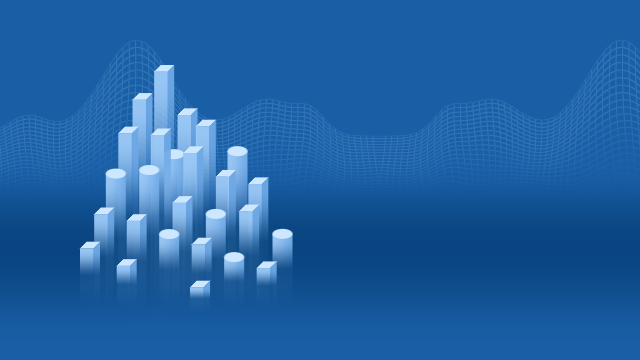
Reproduce this background procedurally as a Shadertoy shader.

```glsl
const float UNITS = 432.0;               // layout units per canvas height
const vec3 SKY_BLUE = vec3(0.098, 0.371, 0.652);
const vec3 DEEP_BLUE = vec3(0.038, 0.272, 0.505);
const vec3 MESH_BLUE = vec3(0.40, 0.65, 0.86);
const vec3 CAP_COLOR = vec3(0.80, 0.905, 1.0);
const vec3 FRONT_COLOR = vec3(0.61, 0.79, 0.97);
const vec3 SIDE_COLOR = vec3(0.43, 0.66, 0.90);

const float MIRROR_X = 455.0;            // symmetry axis of the mountains
const float RIDGE_BASE = 163.0;
const float MESH_FLOOR = 240.0;
const float MESH_ROWS = 22.0;
const float MESH_CELL = 7.5;
const float MESH_ALPHA = 0.30;

const float BAR_HALF = 12.0;
const float CAP_HALF = 4.0;
const float DISC_HALF = 6.0;
const float REFLECTION = 0.06;

// Each row of bars: start x, step x, start top, step of top
const int ROWS = 6;
const vec4 ROW_LINE[ROWS] = vec4[ROWS](
    vec4(197, 28, 82, 52), vec4(171, 38, 137, 16), vec4(154, 39, 152, 15.5),
    vec4(139, 40, 203, 15), vec4(125, 39, 250, 14), vec4(108, 44, 298, 13));
// Wave along the row: amplitude, frequency, peak index
const vec3 ROW_WAVE[ROWS] = vec3[ROWS](
    vec3(0), vec3(32, 2.3, 1), vec3(10, 1.6, 3.2),
    vec3(14, 2.0, 2.55), vec3(3, 3, 0), vec3(4, 3, 1));
const int ROW_COUNT[ROWS] = int[ROWS](2, 4, 5, 6, 6, 4);

float coverage(float dist, float pixel) {
    return clamp(0.5 - dist / pixel, 0.0, 1.0);
}

float hill(float x, float center, float width) {
    float d = (x - center) / width;
    return exp(-d * d);
}

// Top edge of the mountains, measured down from the canvas top
float ridgeLine(float x) {
    float m = abs(x - MIRROR_X);
    return RIDGE_BASE - 22.0 * hill(m, 81.0, 25.0) - 44.0 * hill(m, 135.0, 50.0)
        - 115.0 * hill(m, 291.0, 60.0) - 24.0 * hill(m, 422.0, 35.0);
}

float gridLine(float coord) {
    float w = max(fwidth(coord), 1e-4);
    float d = abs(fract(coord + 0.5) - 0.5);
    return (1.0 - smoothstep(0.0, 1.1, d / w)) * (1.0 - smoothstep(0.3, 0.9, w));
}

float terrainMesh(vec2 p) {
    float ridge = ridgeLine(p.x);
    float depth = (p.y - ridge) / (MESH_FLOOR - ridge);
    float m = abs(p.x - MIRROR_X);
    float ripple = 0.035 * sin(m * 0.055 + depth * 5.0) * depth;
    float rows = gridLine((depth + ripple) * MESH_ROWS);
    float bend = 9.0 * depth * sin(m * 0.03 + depth * 2.0);
    float columns = gridLine((m + bend) / MESH_CELL);
    float fade = smoothstep(-0.01, 0.01, depth) * (1.0 - smoothstep(0.25, 1.0, depth));
    return max(rows, columns) * fade;
}

vec3 backdrop(vec2 p) {
    float band = smoothstep(195.0, 290.0, p.y) * (1.0 - smoothstep(302.0, 418.0, p.y));
    return mix(SKY_BLUE, DEEP_BLUE, band);
}

// Box or cylinder, solid at its cap and dissolving towards the floor
vec3 paintBar(vec3 color, vec2 q, float top, bool isRound, float pixel) {
    float height = 16.0 + 0.56 * max(334.0 - top, 0.0);
    float u = q.x + BAR_HALF;
    float skewed = u - (CAP_HALF - q.y);
    float start = isRound ? 0.0 : min(CAP_HALF, 20.0 - u);
    float body = coverage(max(abs(q.x) - BAR_HALF, start - q.y), pixel);
    float fall = (q.y - CAP_HALF) / height;
    float solid = 0.96 * (1.0 - smoothstep(0.05, 1.0, fall));
    float mirrored = REFLECTION * (1.0 - smoothstep(1.0, 2.0, fall));
    float shade = isRound ? smoothstep(2.0, 30.0, u) : smoothstep(-0.5, 0.5, (u - 16.0) / pixel);
    color = mix(color, mix(FRONT_COLOR, SIDE_COLOR, shade), body * max(solid, mirrored));

    float disc = (length(q / vec2(BAR_HALF, DISC_HALF)) - 1.0) * DISC_HALF;
    float slab = max(abs(q.y) - CAP_HALF, abs(skewed - 8.0) - 8.0);
    return mix(color, CAP_COLOR, coverage(isRound ? disc : slab, pixel));
}

void mainImage(out vec4 fragColor, in vec2 fragCoord) {
    float pixel = UNITS / iResolution.y;
    vec2 p = vec2(fragCoord.x, iResolution.y - fragCoord.y) * pixel;
    vec3 color = mix(backdrop(p), MESH_BLUE, MESH_ALPHA * terrainMesh(p));

    // Bars from back to front
    for (int r = 0; r < ROWS; r++) {
        for (int i = 0; i < ROW_COUNT[r]; i++) {
            if (r == 5 && i == 2) continue;   // gap in the front row
            float k = float(i);
            vec4 line = ROW_LINE[r];
            vec3 wave = ROW_WAVE[r];
            float top = line.z + line.w * k + wave.x * cos(wave.y * (k - wave.z));
            bool mixedRow = r == 1 || r == 3 || r == 4;
            bool isRound = i == 0 ? r == 3 : mixedRow && (r + i) % 2 == 0;
            color = paintBar(color, p - vec2(line.x + line.y * k, top), top, isRound, pixel);
        }
    }
    fragColor = vec4(color, 1.0);
}
```
